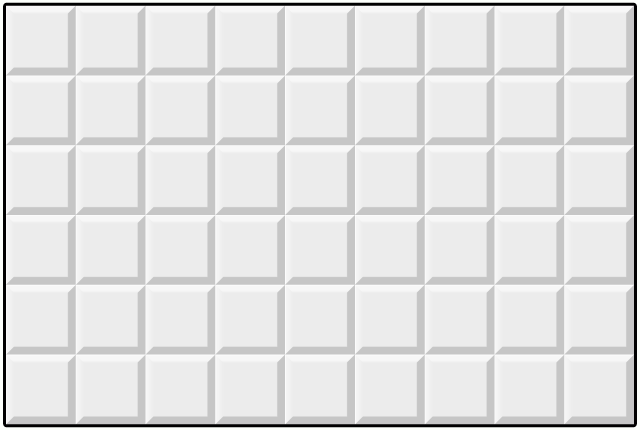
Write a WebGL 1 fragment shader that draws this pattern.

```glsl
precision highp float;
// A wall of pale bevelled square tiles, nine across and six down, in a thin
// rounded black frame. Each tile is shaded by its nearest mitred edge, and
// a small grid of samples per pixel smooths every boundary.

uniform vec2 u_resolution;

const vec2 TILE_COUNT = vec2(9.0, 6.0);
const float TILE_SIZE = 0.1623;     // in canvas heights
const float BEVEL_WIDTH = 0.113;    // in tile sizes
const float RIM_WIDTH = 0.012;      // in tile sizes
const float FRAME_WIDTH = 0.0066;   // in canvas heights
const float FRAME_RADIUS = 0.008;
const int SAMPLES = 4;              // per axis

const float FACE = 0.927;
const float SHADOW = 0.777;
const float TOP_LIGHT = 0.97;
const float LEFT_LIGHT = 0.96;
const float RIM_LIGHT = 0.99;
const vec3 MARGIN = vec3(0.99, 1.0, 0.985);

float roundedBox(vec2 p, vec2 halfSize, float radius) {
    vec2 q = abs(p) - halfSize + radius;
    return length(max(q, 0.0)) + min(max(q.x, q.y), 0.0) - radius;
}

// Grey level of one tile; uv runs from its lower left to its upper right.
float tileShade(vec2 uv, float bevel, float rim) {
    float left = uv.x;
    float top = 1.0 - uv.y;
    float litDist = min(left, top);
    float darkDist = min(1.0 - uv.x, uv.y);

    // Shadow on the right and bottom bevels.
    if (darkDist < litDist) {
        return mix(SHADOW, FACE, smoothstep(bevel - 0.008, bevel + 0.008, darkDist));
    }

    // The left bevel fades into the face; the top one stays bright.
    float leftShade = mix(LEFT_LIGHT, FACE, smoothstep(0.02, bevel * 1.1, left));
    float topShade = mix(TOP_LIGHT, FACE, smoothstep(bevel * 0.65, bevel * 1.1, top));
    float lit = left < top ? leftShade : topShade;
    return litDist < rim ? RIM_LIGHT : lit;
}

// Margin, frame and tiles at a point measured from the canvas centre.
vec3 sceneColor(vec2 p) {
    vec2 gridHalf = 0.5 * TILE_COUNT * TILE_SIZE;
    float outer = roundedBox(p, gridHalf + FRAME_WIDTH, FRAME_RADIUS);
    if (outer > 0.0) return MARGIN;
    if (outer > -FRAME_WIDTH) return vec3(0.0);
    vec2 uv = fract(p / TILE_SIZE + 0.5 * TILE_COUNT);
    return vec3(tileShade(uv, BEVEL_WIDTH, RIM_WIDTH));
}

void main() {
    vec3 color = vec3(0.0);
    for (int j = 0; j < SAMPLES; j++) {
        for (int i = 0; i < SAMPLES; i++) {
            vec2 offset = (vec2(float(i), float(j)) + 0.5) / float(SAMPLES) - 0.5;
            vec2 p = (gl_FragCoord.xy + offset - 0.5 * u_resolution) / u_resolution.y;
            color += sceneColor(p);
        }
    }
    gl_FragColor = vec4(color / float(SAMPLES * SAMPLES), 1.0);
}
```
